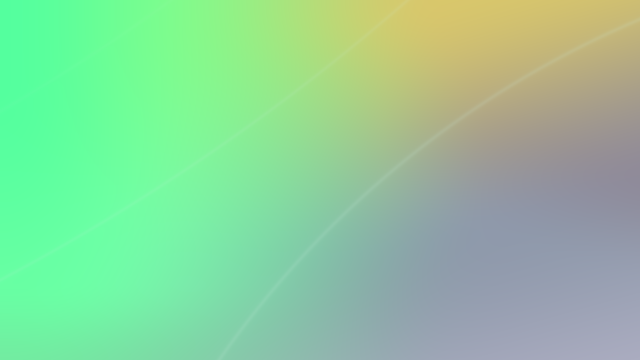
A Shadertoy shader for this background:

```glsl
// Soft mint, gold and slate gradient crossed by faint curved light streaks.

const vec3 MINT = vec3(0.33, 1.00, 0.62);
const vec3 SPRING = vec3(0.41, 1.00, 0.64);
const vec3 LIME = vec3(0.50, 0.99, 0.55);
const vec3 AQUA = vec3(0.46, 1.00, 0.67);
const vec3 SAGE = vec3(0.45, 0.92, 0.63);
const vec3 GOLD = vec3(0.85, 0.78, 0.42);
const vec3 MAUVE = vec3(0.56, 0.54, 0.60);
const vec3 SLATE = vec3(0.56, 0.60, 0.67);
const vec3 TEAL = vec3(0.53, 0.66, 0.65);
const vec3 PALE = vec3(0.69, 0.69, 0.77);

// Green side: mint to lime across, fading to sage at the bottom.
vec3 greenSide(vec2 uv) {
    vec3 outer = mix(SPRING, MINT, smoothstep(0.1, 0.75, uv.y));
    vec3 inner = mix(AQUA, LIME, smoothstep(0.2, 0.95, uv.y));
    vec3 color = mix(outer, inner, smoothstep(0.0, 0.32, uv.x));
    return mix(SAGE, color, smoothstep(-0.04, 0.22, uv.y));
}

// Warm side: tilted bands of gold, mauve, slate and pale lilac.
vec3 duskSide(vec2 uv) {
    float depth = 1.0 - uv.y + 0.5 * max(uv.x - 0.6, 0.0) - 0.075;
    float coolness = smoothstep(0.45, 0.8, 1.0 - uv.y + 0.6 * (1.0 - uv.x));
    vec3 shade = mix(MAUVE, SLATE, coolness);
    shade = mix(TEAL, shade, smoothstep(0.4, 0.8, uv.x));
    vec3 color = mix(GOLD, shade, smoothstep(-0.05, 0.65, depth));
    return mix(color, PALE, smoothstep(0.65, 1.3, depth));
}

// Horizontal blend whose edges shift with height.
float duskAmount(vec2 uv) {
    float start = mix(0.0, 0.23, 1.0 - pow(1.0 - uv.y, 2.2));
    float finish = 0.70 + 0.07 * smoothstep(0.1, 0.5, uv.y)
                        - 0.08 * smoothstep(0.7, 1.0, uv.y);
    return smoothstep(start, finish, uv.x);
}

// Thin bright ring with a broader halo around it.
float streak(vec2 p, vec2 center, float radius, float width) {
    float d = (length(p - center) - radius) / width;
    return 0.75 * exp(-d * d) + 0.25 * exp(-abs(d) * 0.4);
}

void mainImage(out vec4 fragColor, in vec2 fragCoord) {
    vec2 uv = fragCoord / iResolution.xy;
    vec2 p = uv * vec2(16.0 / 9.0, 1.0);

    vec3 color = mix(greenSide(uv), duskSide(uv), duskAmount(uv));

    // Light streaks
    vec2 upperCenter = vec2(-2.777, 5.476);
    float light = 0.15 * streak(p, vec2(2.836, -1.556), 2.717, 0.006);
    light += 0.11 * streak(p, upperCenter, 5.943, 0.005);
    light += 0.04 * streak(p, upperCenter, 5.533, 0.005);
    color = mix(color, vec3(0.80, 0.93, 0.88), light);

    fragColor = vec4(clamp(color, 0.0, 1.0), 1.0);
}
```
